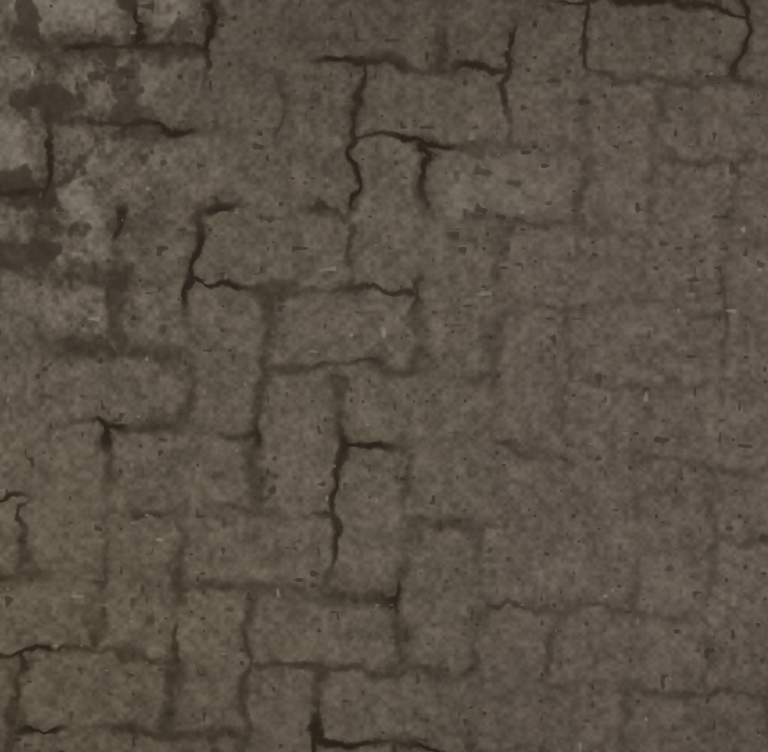
A Shadertoy shader for this texture:

```glsl
// Worn herringbone paving: dusty grey-brown bricks with cracked dark joints.

const float CELL = 0.101;                 // short side of a brick
const float TILT = 0.06;                  // clockwise turn of the bond, radians
const vec2 ANCHOR = vec2(0.359, 0.621);   // a brick corner
const float WOBBLE = 0.20;                // slow waviness of the joints, in cells
const float RAGGED = 0.11;                // fine raggedness of the joints, in cells
const float JOINT_WIDTH = 0.080;          // half width of the soft joint, in cells
const float CRACK_WIDTH = 0.036;          // half width of the open crack, in cells
const float GRAIN = 0.125;
const vec3 STONE = vec3(0.364, 0.330, 0.285);
const vec3 PALE = vec3(0.450, 0.420, 0.368);
const vec3 SOIL = vec3(0.235, 0.207, 0.167);
const vec3 CRACK = vec3(0.145, 0.125, 0.095);
const vec3 FLECK = vec3(0.560, 0.540, 0.490);

float hash(vec2 p) {
    return fract(sin(dot(p, vec2(127.1, 311.7))) * 43758.5);
}

float noise(vec2 p) {
    vec2 i = floor(p), f = fract(p);
    f = f * f * (3.0 - 2.0 * f);
    return mix(mix(hash(i), hash(i + vec2(1, 0)), f.x),
               mix(hash(i + vec2(0, 1)), hash(i + vec2(1, 1)), f.x), f.y);
}

float fbm(vec2 p) {
    float sum = 0.0, amp = 0.5;
    for (int i = 0; i < 4; i++) {
        sum += amp * noise(p);
        p = mat2(1.6, 1.2, -1.2, 1.6) * p + 7.3;
        amp *= 0.5;
    }
    return sum / 0.9375;
}

// Distance to the nearest brick edge; every brick spans two unit cells.
float herringbone(vec2 p, out vec2 brick) {
    vec2 cell = floor(p), f = fract(p);
    float kind = mod(cell.x + cell.y + 1.0, 4.0);
    float left = f.x, right = 1.0 - f.x, low = f.y, high = 1.0 - f.y;
    brick = cell;
    if (kind < 0.5) right = 1.0;
    else if (kind < 1.5) { left = 1.0; brick.x -= 1.0; }
    else if (kind < 2.5) high = 1.0;
    else { low = 1.0; brick.y -= 1.0; }
    return min(min(left, right), min(low, high));
}

// Irregular specks where two unrelated noises peak together.
float specks(vec2 p, float level) {
    float peak = noise(p) * (0.55 + 0.45 * noise(p * 0.63 + 17.0));
    return smoothstep(level, level + 0.16, peak);
}

void mainImage(out vec4 fragColor, in vec2 fragCoord) {
    vec2 uv = fragCoord / iResolution.y;

    // Brick layout with wavy, ragged edges
    vec2 d = uv - ANCHOR;
    float c = cos(TILT), s = sin(TILT);
    vec2 p = vec2(c * d.x - s * d.y, s * d.x + c * d.y) / CELL;
    vec2 bend = vec2(noise(p * 2.2 + 11.0), noise(p * 2.2 + 47.0)) - 0.5;
    vec2 jag = vec2(fbm(p * 5.0 + 23.0), fbm(p * 5.0 + 61.0)) - 0.5;
    vec2 brick;
    float edge = herringbone(p + WOBBLE * bend + 2.0 * RAGGED * jag, brick);

    // Weathered upper left corner and the worn-smooth right side
    float reach = length((uv - vec2(0.0, 0.97)) * vec2(1.25, 0.75)) + 0.25 * (noise(uv * 9.0) - 0.5);
    float rough = 1.0 - smoothstep(0.15, 0.42, reach);
    float worn = smoothstep(0.55, 0.75, uv.x) * (1.0 - 0.75 * smoothstep(0.80, 0.95, uv.y));

    // Stone surface: broad stains, mottling and grain
    float stain = fbm(uv * 5.0 + 2.0) - 0.5;
    float mottle = fbm(uv * 38.0) - 0.5;
    float grain = 0.6 * noise(uv * 125.0) + 0.4 * noise(uv * 210.0 + 9.0) - 0.5;
    vec3 col = STONE * (1.0 + 0.08 * stain + 0.24 * mottle);
    col += GRAIN * grain * (1.0 + 0.5 * rough);

    // Pale rubbed patches
    vec2 r = (uv - vec2(0.64, 0.745)) * vec2(12.0, 23.0) + 2.0 * mottle;
    float rub = 0.65 * exp(-dot(r, r));
    rub += 0.75 * rough * smoothstep(0.12, 0.4, edge) * smoothstep(0.38, 0.6, fbm(uv * 16.0));
    col = mix(col, PALE + 0.10 * mottle + 0.11 * grain, rub);

    // Soil-filled joints, broken up along their length
    float presence = smoothstep(0.22, 0.62, noise(p * 1.3 + 4.0)) * mix(1.0, 0.38, worn);
    float width = JOINT_WIDTH * (0.5 + 1.1 * noise(p * 3.2 + 20.0) + 1.0 * rough);
    float joint = 1.0 - smoothstep(width * 0.1, width * 1.7, edge);
    float crumbs = 0.7 + 0.6 * fbm(p * 6.0 + 3.0);
    col = mix(col, SOIL + 0.06 * grain, clamp(joint * crumbs * (0.12 + 0.62 * presence), 0.0, 1.0));

    // Short open cracks of changing width
    float open = smoothstep(0.52, 0.80, noise(p * 1.5 + 31.0)) * (1.0 - 0.8 * worn);
    float gap = CRACK_WIDTH * (0.5 + 1.1 * noise(p * 4.5 + 8.0));
    float crack = 1.0 - smoothstep(gap * 0.3, gap * 1.9, edge);
    col = mix(col, CRACK, 0.85 * crack * open);

    // Crumbled hollows, pits and light flecks
    float hollow = smoothstep(0.50, 0.66, fbm(uv * 30.0 + 15.0) + 0.06 * joint) * rough;
    col = mix(col, SOIL * 0.88, 0.72 * hollow);
    col = mix(col, SOIL * 0.85, 0.62 * specks(uv * 118.0 + 5.0, 0.70));
    col = mix(col, SOIL * 0.85, 0.55 * specks(uv * 74.0 + 33.0, 0.74));
    col = mix(col, CRACK, 0.7 * specks(uv * 36.0 + 12.0, 0.88));
    col = mix(col, FLECK, 0.60 * specks(uv * 92.0 + 71.0, 0.80));

    // Uneven light, warmer at the lower left and cooler at the right
    col *= 1.03 - 0.12 * smoothstep(0.75, 1.0, uv.y) * (1.0 - rough) - 0.08 * (1.0 - smoothstep(0.0, 0.2, uv.y));
    col += vec3(0.006, 0.0, -0.010) * (1.0 - smoothstep(0.1, 0.7, length(uv)));
    col += vec3(0.002, -0.002, 0.008) * worn;
    fragColor = vec4(clamp(col, 0.0, 1.0), 1.0);
}
```
